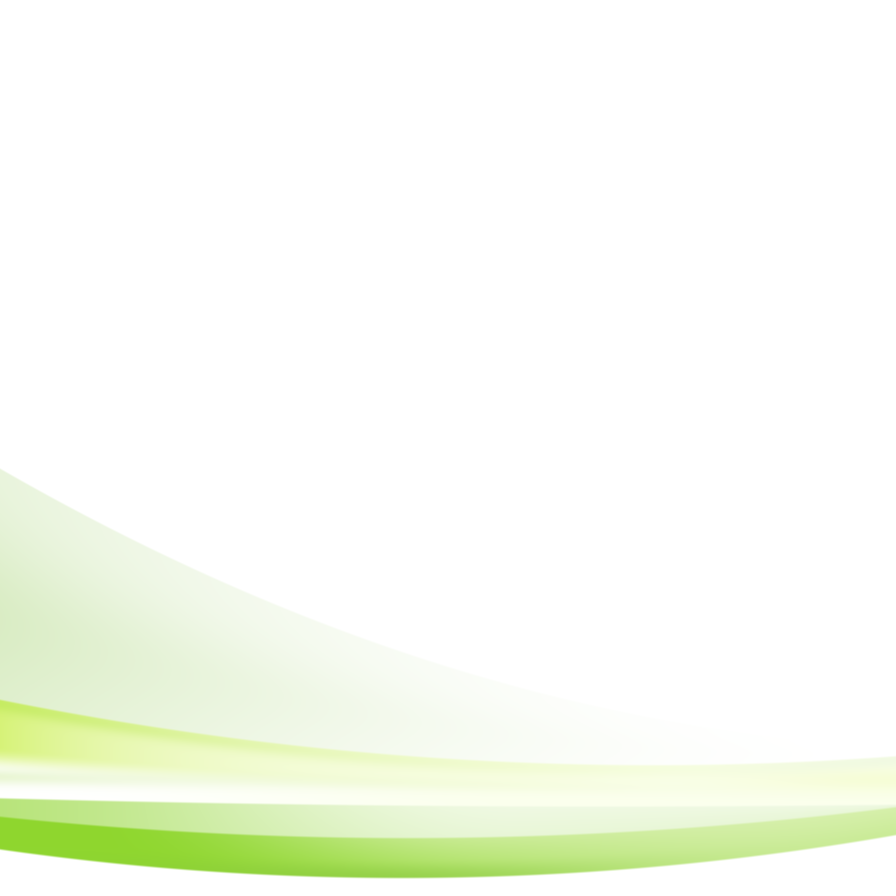
A WebGL 1 fragment shader for this background:

```glsl
precision highp float;
// Soft green ribbons sweeping over the foot of a white page.
// Each boundary is a parabola in x; the layers between boundaries are
// shaded by their relative height and fade toward the right.

uniform vec2 u_resolution;

// Height of a parabolic boundary at x.
float curve(float x, float start, float slope, float bend) {
  return start + x * (slope + bend * x);
}

// Smooth coverage of the region above a boundary.
float above(float y, float boundary) {
  float blur = max(0.0016, 0.7 / u_resolution.y);
  return smoothstep(-blur, blur, y - boundary);
}

// Soft horizontal streak centred on a height.
float streak(float y, float centre, float width) {
  float d = (y - centre) / width;
  return exp(-d * d);
}

void main() {
  vec2 p = gl_FragCoord.xy / u_resolution;
  float x = p.x;
  float y = p.y;

  float veilTop = curve(x, 0.477, -0.575, 0.265);
  float limeTop = curve(x, 0.219, -0.200, 0.137);
  float paleTop = curve(x, 0.109, -0.027, 0.020);
  float deepTop = curve(x, 0.0885, -0.105, 0.1155);
  float deepBottom = curve(x, 0.052, -0.142, 0.158);

  vec3 white = vec3(1.0);
  float rightGlow = smoothstep(0.72, 1.0, x);

  // Wide translucent veil, densest at the left and below its upper edge.
  float veilHeight = clamp((y - limeTop) / (veilTop - limeTop), 0.0, 1.0);
  float density = mix(0.85, 0.62, smoothstep(0.35, 1.0, veilHeight));
  density += 0.2 * streak(veilHeight, 0.35, 0.3);
  density *= pow(1.0 - x, 2.0);
  vec3 veil = mix(white, vec3(0.86, 0.93, 0.78), density);
  vec3 color = mix(veil, white, above(y, veilTop));

  // Lime sheet with a darker upper rim, dissolving into white.
  float sheet = (y - paleTop) / (limeTop - paleTop);
  float limeFade = exp(-4.2 * x);
  float limeBody = smoothstep(0.25, 0.52, sheet) * limeFade;
  vec3 lime = mix(white, vec3(0.985, 1.0, 0.93), smoothstep(0.0, 0.6, x));
  lime = mix(lime, vec3(0.84, 0.95, 0.47), limeBody);
  float rim = streak(y, limeTop - 0.004, 0.010) * exp(-3.0 * x);
  lime = mix(lime, vec3(0.74, 0.91, 0.34), 0.65 * rim);

  // Pale streaks at the left and a faint return of colour at the right.
  float leftStreak = streak(y, 0.133 - 0.02 * x, 0.009) * exp(-3.0 * x);
  lime = mix(lime, vec3(0.88, 0.95, 0.76), 0.7 * leftStreak);
  float rightStreak = streak(y, 0.130, 0.014) * rightGlow;
  lime = mix(lime, vec3(0.96, 0.99, 0.82), 0.8 * rightStreak);
  float rightRim = streak(y, limeTop - 0.004, 0.009) * rightGlow;
  lime = mix(lime, vec3(0.93, 0.97, 0.88), 0.7 * rightRim);
  color = mix(lime, color, above(y, limeTop));

  // Pale green band below the white gap.
  vec3 pale = mix(vec3(0.71, 0.89, 0.46), vec3(0.91, 0.965, 0.84),
                  smoothstep(-0.1, 0.58, x));
  float paleHeight = clamp((y - deepTop) / max(paleTop - deepTop, 0.002), 0.0, 1.0);
  pale = mix(pale, white, 0.3 * paleHeight * smoothstep(0.1, 0.6, x));
  color = mix(pale, color, above(y, paleTop));

  // Saturated lower ribbon, lighter toward the right and its upper edge.
  float depth = clamp((deepTop - y) / (deepTop - deepBottom), 0.0, 1.0);
  vec3 deep = mix(vec3(0.56, 0.84, 0.18), vec3(0.79, 0.92, 0.59),
                  smoothstep(0.15, 0.95, x));
  float sheen = (1.0 - depth) * smoothstep(0.1, 0.55, x);
  deep = mix(deep, vec3(0.87, 0.95, 0.72), 0.6 * sheen);
  deep = mix(deep, vec3(0.53, 0.77, 0.27),
             0.45 * smoothstep(0.5, 1.0, depth) * streak(x, 0.42, 0.25));
  color = mix(deep, color, above(y, deepTop));

  // Clean page beneath the ribbons.
  color = mix(white, color, above(y, deepBottom));
  gl_FragColor = vec4(color, 1.0);
}
```
